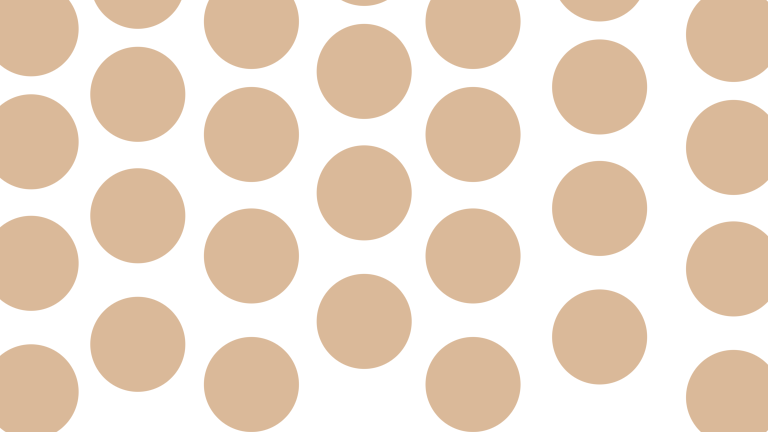
Reproduce this pattern procedurally as a WebGL 2 fragment shader.

```glsl
#version 300 es
precision highp float;
// Tan discs in seven staggered columns of four on a white ground.

uniform vec2 u_resolution;
out vec4 fragColor;

// Lengths are in canvas heights
const vec3 GROUND = vec3(1.0);
const vec3 TAN = vec3(0.855, 0.725, 0.60);
const float RADIUS = 0.110;
const int COLUMNS = 7;
const int ROWS = 4;

// Centre of the lowest disc in each column
const vec2 COLUMN_BASE[COLUMNS] = vec2[COLUMNS](
  vec2(0.072, 0.093), vec2(0.319, 0.203), vec2(0.582, 0.110),
  vec2(0.843, 0.256), vec2(1.095, 0.110), vec2(1.388, 0.220),
  vec2(1.698, 0.080));

// Height of each row above the column base; spacing tightens upward
const float ROW_LIFT[ROWS] = float[ROWS](0.0, 0.2975, 0.5787, 0.8403);

float discDistance(vec2 p, vec2 centre) {
  return length(p - centre) - RADIUS;
}

void main() {
  vec2 p = gl_FragCoord.xy / u_resolution.y;
  float pixel = 1.0 / u_resolution.y;

  // Nearest disc over all columns and rows
  float d = 1e3;
  for (int c = 0; c < COLUMNS; c++) {
    for (int r = 0; r < ROWS; r++) {
      vec2 centre = COLUMN_BASE[c] + vec2(0.0, ROW_LIFT[r]);
      d = min(d, discDistance(p, centre));
    }
  }

  // Smooth edge about one pixel wide
  float cover = 1.0 - smoothstep(-0.7 * pixel, 0.7 * pixel, d);
  fragColor = vec4(mix(GROUND, TAN, cover), 1.0);
}
```
